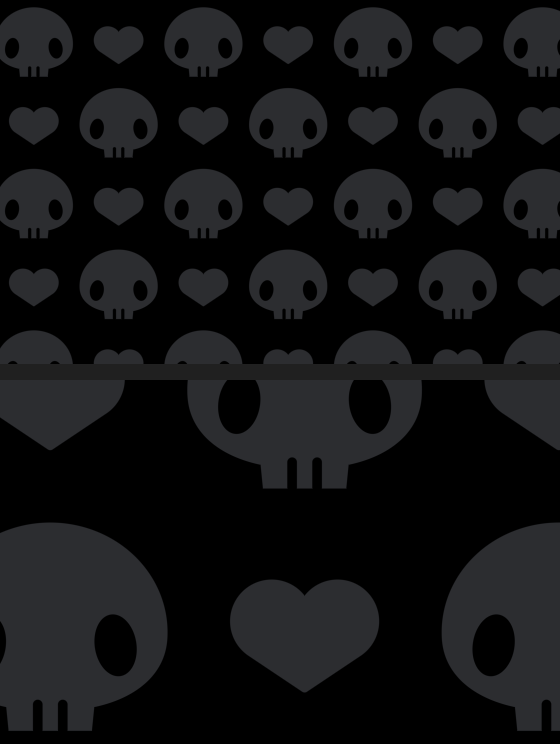
Top: the whole. Bottom: its middle third, enlarged.
This pattern is drawn by a Shadertoy shader. Its source:

```glsl
// Checkerboard of charcoal cartoon skulls and hearts on black.

#define UNITS 498.0                      // design units per canvas height
#define PITCH vec2(116.0, 110.5)         // spacing of columns and rows
#define ORIGIN vec2(46.3, 438.0)         // centre of the top left skull
#define BACKGROUND vec3(0.0)
#define CHARCOAL vec3(0.172, 0.176, 0.190)
#define EYE_SIZE vec2(9.5, 14.2)
#define EYE_TILT 0.16
#define SLOT_RADIUS 2.2
#define LOBE_RADIUS 17.0
#define HEART_ROUNDING 2.0

// Radial distance to a superellipse; power 2 gives an ellipse.
float superellipse(vec2 p, vec2 radii, float power) {
    vec2 q = pow(abs(p) / radii, vec2(power));
    float f = max(pow(q.x + q.y, 1.0 / power), 1e-4);
    return (f - 1.0) * length(p) / f;
}

float box(vec2 p, vec2 halfSize) {
    vec2 d = abs(p) - halfSize;
    return length(max(d, 0.0)) + min(max(d.x, d.y), 0.0);
}

// Distance to the hull of a point at the origin and a circle.
float teardrop(vec2 p, vec2 centre, float radius) {
    float h = length(centre);
    vec2 axis = centre / h;
    vec2 q = vec2(abs(p.x * axis.y - p.y * axis.x), dot(p, axis));
    float s = radius / h;
    float c = sqrt(1.0 - s * s);
    float k = dot(q, vec2(s, c));
    if (k < 0.0) return length(q);
    if (k > c * h) return length(q - vec2(0.0, h)) - radius;
    return dot(q, vec2(c, -s));
}

float heart(vec2 p) {
    vec2 tip = vec2(0.0, -25.5);
    vec2 lobe = vec2(15.0, 5.0);
    p.x = abs(p.x);
    return teardrop(p - tip, lobe - tip, LOBE_RADIUS) - HEART_ROUNDING;
}

float skull(vec2 p) {
    p.x = abs(p.x);

    // Domed cranium with a flatter underside
    float shape = p.y > 0.0 ? superellipse(p, vec2(53.5, 50.0), 2.0)
                            : superellipse(p, vec2(53.5, 36.0), 2.25);

    // Tapered jaw, cut by two round-topped slots
    float taper = 0.1 * (p.y + 45.0);
    shape = min(shape, box(p - vec2(0.0, -35.0), vec2(19.0 + taper, 10.0)));
    vec2 slot = p - vec2(5.7, -33.0);
    slot.y = max(slot.y, 0.0);
    shape = max(shape, SLOT_RADIUS - length(slot));

    // Oval eyes leaning inward at the top
    vec2 eye = p - vec2(29.8, -6.0);
    float c = cos(EYE_TILT), s = sin(EYE_TILT);
    eye = vec2(c * eye.x + s * eye.y, c * eye.y - s * eye.x);
    return max(shape, -superellipse(eye, EYE_SIZE, 2.0));
}

void mainImage(out vec4 fragColor, in vec2 fragCoord) {
    float pixel = UNITS / iResolution.y;
    vec2 p = fragCoord * pixel - ORIGIN;

    // Alternate the two motifs over the grid
    vec2 cell = floor(p / PITCH + 0.5);
    vec2 local = p - cell * PITCH;
    bool isHeart = mod(cell.x + cell.y, 2.0) > 0.5;
    float d = isHeart ? heart(local) : skull(local);

    float cover = 1.0 - smoothstep(-0.75 * pixel, 0.75 * pixel, d);
    fragColor = vec4(mix(BACKGROUND, CHARCOAL, cover), 1.0);
}
```
